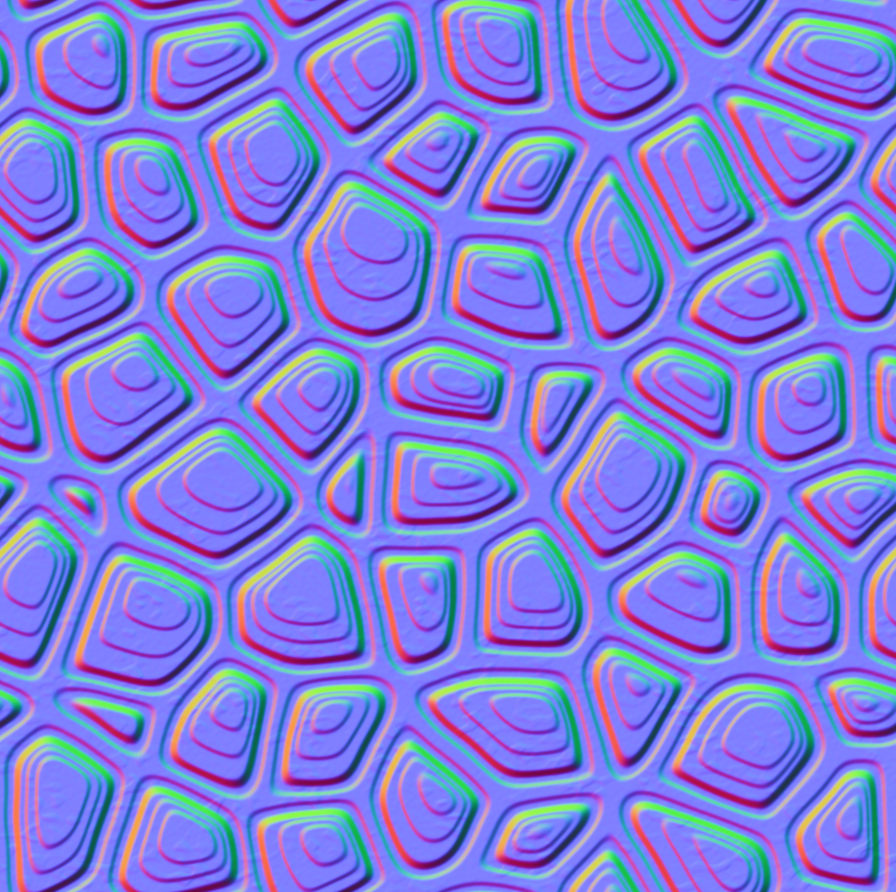
Write a Shadertoy shader that draws this texture map.

```glsl
const vec2 GRID = vec2(7.0, 8.0);
const float ROW_HEIGHT = 0.875;

vec3 hash3(vec2 c) {
    vec3 q = fract((c.xyx + 7.0) * vec3(0.1031, 0.1030, 0.0973));
    q += dot(q, q.yxz + 33.33);
    return fract((q.xxy + q.yzz) * q.zyx);
}

float gradientNoise(vec2 p) {
    vec2 i = floor(p), f = p - i;
    vec2 u = f * f * f * (f * (f * 6.0 - 15.0) + 10.0);
    vec2 o = vec2(0.0, 1.0);
    float a = dot(hash3(i).xy * 2.0 - 1.0, f);
    float b = dot(hash3(i + o.yx).xy * 2.0 - 1.0, f - o.yx);
    float c = dot(hash3(i + o).xy * 2.0 - 1.0, f - o);
    float d = dot(hash3(i + 1.0).xy * 2.0 - 1.0, f - 1.0);
    return mix(mix(a, b, u.x), mix(c, d, u.x), u.y);
}

// Staggered seed position in xy, cell weight in z; wraps at the canvas border
vec3 seed(vec2 cell) {
    vec3 h = hash3(mod(cell, GRID));
    vec2 spot = cell + 0.5 + 0.72 * (h.xy - 0.5);
    spot.x += 0.5 * mod(cell.y, 2.0) - 0.25;
    return vec3(spot * vec2(1.0, ROW_HEIGHT), 0.36 * smoothstep(0.0, 0.4, h.z));
}

// Shallow chipped plates on the surface
float grain(vec2 p) {
    float patches = smoothstep(-0.2, 0.3, gradientNoise(p * 2.3 + 5.0));
    float chips = smoothstep(0.0, 0.25, gradientNoise(p * vec2(8.0, 13.0)));
    return 0.005 * patches * chips + 0.0014 * gradientNoise(p * 24.0);
}

float ridge(float d, float width) {
    return exp(-d * d / (width * width));
}

void mainImage(out vec4 fragColor, in vec2 fragCoord) {
    vec2 uv = fragCoord / iResolution.xy * GRID.x;
    vec2 p = uv + 0.035 * vec2(gradientNoise(uv * 2.1), gradientNoise(uv * 2.1 + 31.0));

    // Owning stone: smallest weighted distance
    vec2 start = floor(p / vec2(1.0, ROW_HEIGHT));
    vec2 home = start;
    float best = 1e5;
    for (int y = -2; y <= 2; y++)
    for (int x = -2; x <= 2; x++) {
        vec2 cell = start + vec2(x, y);
        vec3 s = seed(cell);
        float dist = dot(p - s.xy, p - s.xy) - s.z;
        if (dist < best) { best = dist; home = cell; }
    }

    vec3 stone = seed(home);
    vec3 rnd = hash3(mod(home, GRID) + 40.0);
    float rim = 0.11 + 0.045 * rnd.x;
    float leanAngle = -2.05 + 0.9 * (rnd.y - 0.5);
    vec2 lean = vec2(cos(leanAngle), sin(leanAngle));

    // Smooth minimum of side distances, with its direction, for rim and terraces
    const float ROUNDING = 0.05;
    vec3 sides[3] = vec3[3](vec3(0.0), vec3(0.0), vec3(0.0));
    for (int y = -2; y <= 2; y++)
    for (int x = -2; x <= 2; x++) {
        if (x == 0 && y == 0) continue;
        vec3 other = seed(home + vec2(x, y));
        vec2 delta = other.xy - stone.xy;
        float len = length(delta);
        vec2 dir = delta / len;
        float reach = 0.5 * (len + (stone.z - other.z) / len);
        float d = reach - dot(p - stone.xy, dir);
        float tilt = 0.5 + 0.5 * dot(dir, lean);
        for (int j = 0; j < 3; j++) {
            float depth = float(j) * (0.26 + 0.14 * rnd.z);
            float inset = 0.05 * float(j) + max(reach - rim, 0.0) * depth * tilt * tilt;
            sides[j] += exp(-(d - inset) / ROUNDING) * vec3(dir, 1.0);
        }
    }

    // Steep rim, fine inner terraces, and the opposite slope of the mortar
    vec2 slope = vec2(0.0);
    for (int j = 0; j < 3; j++) {
        float d = -ROUNDING * log(sides[j].z) - rim;
        vec2 outward = sides[j].xy / sides[j].z;
        if (j == 0) {
            slope += outward * 3.6 * ridge(d, 0.021);
            slope -= outward * 1.1 * ridge(d + 0.085, 0.017);
        } else {
            slope += outward * 1.25 * ridge(d, 0.0145);
        }
    }

    vec2 e = vec2(0.015, 0.0);
    slope -= vec2(grain(uv + e) - grain(uv - e), grain(uv + e.yx) - grain(uv - e.yx)) / (2.0 * e.x);

    // Encode: x points left, y points up, z fills the whole blue range
    vec3 normal = normalize(vec3(-slope.x, slope.y, 1.0));
    fragColor = vec4(0.5 + 0.5 * normal.xy, normal.z, 1.0);
}
```
